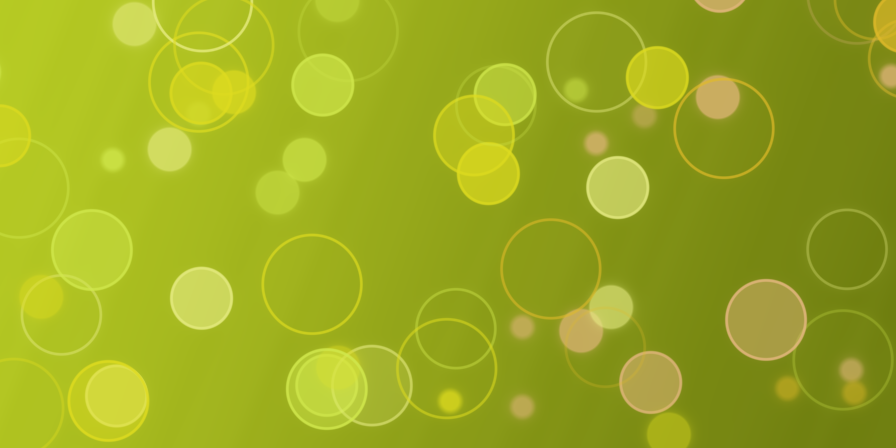
This background is drawn by a WebGL 1 fragment shader. Its source:

```glsl
precision highp float;
uniform vec2 u_resolution;

float hash(float n) {
  return fract(sin(n * 127.1 + 3.7) * 4375.85);
}

float valueNoise(float x) {
  float cell = floor(x);
  float f = fract(x);
  return mix(hash(cell), hash(cell + 1.0), f * f * (3.0 - 2.0 * f));
}

// Diagonal lime to olive gradient with faint slanted streaks
vec3 backdrop(vec2 p) {
  float across = (p.x - 0.35 * p.y + 0.3) / 2.3;
  vec3 color = mix(vec3(0.72, 0.80, 0.14), vec3(0.43, 0.49, 0.06),
                   smoothstep(-0.12, 1.08, across));
  float streak = valueNoise(dot(p, vec2(22.0, -9.0)) + 40.0);
  return color + 0.012 * (streak - 0.5);
}

// Lime, yellow and cream on the left; more pink and orange on the right
vec3 lightColor(float x, float seed) {
  float pick = hash(seed + 0.31);
  vec3 cool = pick < 0.4 ? vec3(0.82, 0.91, 0.30)
            : pick < 0.7 ? vec3(0.87, 0.86, 0.12)
                         : vec3(0.91, 0.93, 0.52);
  vec3 warm = pick < 0.5 ? vec3(0.90, 0.72, 0.50) : vec3(0.88, 0.73, 0.16);
  float warmChance = 0.8 * smoothstep(0.9, 1.6, x);
  return hash(seed + 0.57) < warmChance ? warm : cool;
}

// Five kinds: large ring, medium ring, disc, small disc, glowing dot
vec3 addLight(vec3 color, vec2 p, float index) {
  float kind = mod(index, 5.0);
  float radius = kind < 0.5 ? 0.113
               : kind < 1.5 ? 0.091
               : kind < 2.5 ? 0.070
               : kind < 3.5 ? 0.049 : 0.025;
  vec2 jitter = vec2(hash(index + 0.13), hash(index + 0.79));
  vec2 center = fract(index * vec2(0.7549, 0.5698) + 0.4 * jitter);
  center = center * vec2(2.1, 1.1) - 0.05;

  float edge = length(p - center) - radius;
  float blur = max(kind > 3.5 ? 0.008 : 0.003, 0.75 / u_resolution.y);
  float inside = 1.0 - smoothstep(-blur, blur, edge);
  float rim = 1.0 - smoothstep(0.001, 0.002 + blur, abs(edge + 0.003));
  float halo = exp(-max(edge, 0.0) * 110.0) * (1.0 - inside);

  float strength = hash(index + 0.43);
  float fill = kind < 0.5 ? 0.03
             : kind < 1.5 ? 0.45 * smoothstep(0.35, 0.8, strength)
                          : mix(0.42, 0.78, strength);
  float outline = kind < 1.5 ? mix(0.22, 0.8, strength)
                : kind < 2.5 ? 0.65 : 0.0;

  vec3 tint = lightColor(center.x, index);
  color = mix(color, tint, inside * fill);
  color = mix(color, tint, rim * outline);
  return mix(color, tint, halo * (kind > 2.5 ? 0.22 : 0.05));
}

void main() {
  vec2 p = gl_FragCoord.xy / u_resolution.y;
  vec3 color = backdrop(p);
  for (int i = 0; i < 65; i++) {
    color = addLight(color, p, float(i));
  }
  gl_FragColor = vec4(color, 1.0);
}
```
